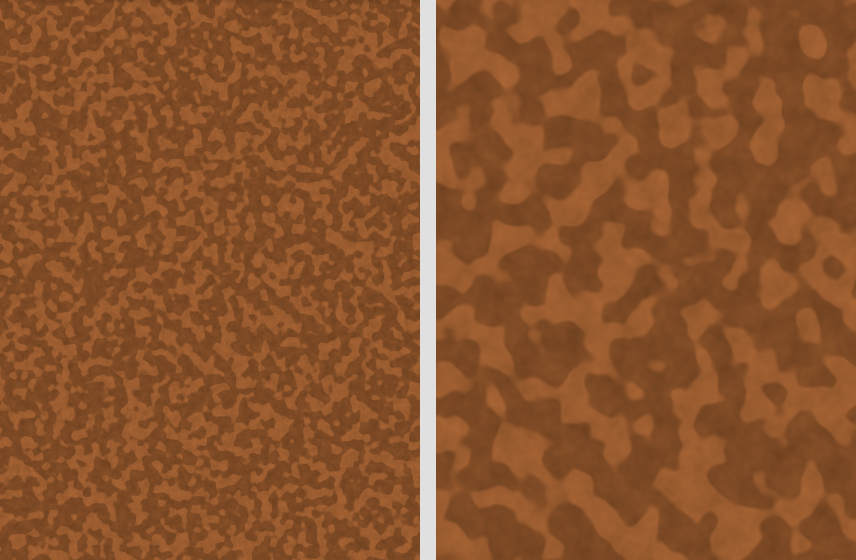
Left: the whole. Right: its middle third, enlarged.
A Shadertoy shader for this texture:

```glsl
float hash(vec2 cell) {
    return fract(sin(dot(cell, vec2(127.1, 311.7))) * 43758.5453);
}

float cornerSlope(vec2 cell, vec2 offset) {
    float angle = 6.2832 * hash(cell);
    return dot(vec2(cos(angle), sin(angle)), offset);
}

float gradientNoise(vec2 p) {
    vec2 cell = floor(p);
    vec2 f = fract(p);
    vec2 blend = f * f * f * (f * (f * 6.0 - 15.0) + 10.0);
    float bottom = mix(cornerSlope(cell, f),
                       cornerSlope(cell + vec2(1, 0), f - vec2(1, 0)), blend.x);
    float top = mix(cornerSlope(cell + vec2(0, 1), f - vec2(0, 1)),
                    cornerSlope(cell + vec2(1, 1), f - vec2(1, 1)), blend.x);
    return mix(bottom, top, blend.y);
}

void mainImage(out vec4 fragColor, in vec2 fragCoord) {
    vec2 uv = fragCoord / iResolution.x;
    mat2 turn = mat2(0.8, 0.6, -0.6, 0.8);
    vec2 turned = turn * uv;

    // Winding patches, clustered by a broad octave
    float field = gradientNoise(turned * 35.0 + 7.3)
                + 0.45 * gradientNoise(turn * turned * 61.0 + 31.7)
                + 0.28 * gradientNoise(uv * 11.0 + 53.1);
    float patches = smoothstep(-0.03, 0.17, field);

    // Soft mottling and fine grain within both tones
    float mottle = gradientNoise(turned * 48.0 + 91.4)
                 + 0.6 * gradientNoise(uv * 105.0 + 17.9);
    float grain = gradientNoise(turned * 190.0 + 5.2);

    vec3 darkBrown = vec3(0.487, 0.286, 0.142);
    vec3 lightBrown = vec3(0.612, 0.364, 0.188);
    vec3 color = mix(darkBrown, lightBrown, patches);
    color += vec3(1.0, 0.62, 0.35) * (0.055 * mottle + 0.022 * grain);

    // Narrow shade along the top edge
    float fromTop = (iResolution.y - fragCoord.y) / iResolution.x;
    color *= mix(0.92, 1.0, smoothstep(0.0, 0.012, fromTop));

    fragColor = vec4(color, 1.0);
}
```
